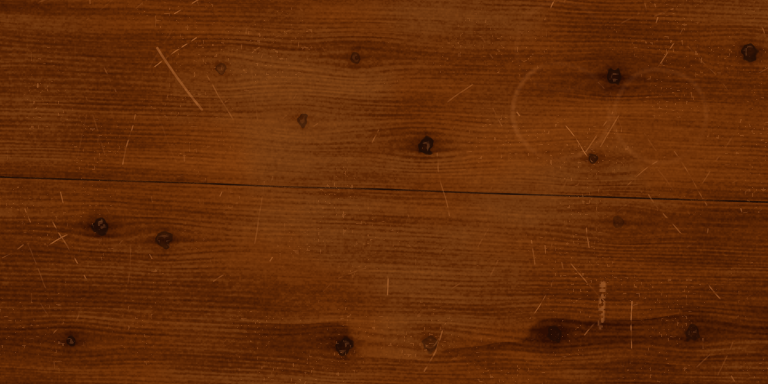
Give the GLSL for this texture, as a Shadertoy shader.

```glsl
// Two old varnished pine boards with fine grain, knots, scratches and faint cup rings.
const vec3 DEEP_BROWN = vec3(0.19, 0.055, 0.006);
const vec3 WARM_BROWN = vec3(0.400, 0.170, 0.016);
const vec3 AMBER = vec3(0.510, 0.245, 0.050);
const vec3 WORN_TINT = vec3(0.0, 0.022, 0.030);
const vec3 KNOT_BLACK = vec3(0.10, 0.04, 0.02);
const vec3 SCRATCH_TAN = vec3(0.74, 0.45, 0.23);
const float SEAM_HEIGHT = 0.54;
const float SEAM_SLOPE = -0.034;
const float GRAIN_LINES = 78.0;
const vec2 KNOT_CELL = vec2(0.34, 0.25);
const float KNOT_CHANCE = 0.6;
const int SCRATCHES = 150;

vec2 hash2(vec2 p) {
    vec3 q = fract(p.xyx * vec3(0.1031, 0.1030, 0.0973));
    q += dot(q, q.yzx + 33.33);
    return fract((q.xx + q.yz) * q.zy);
}

float noise(vec2 p) {
    vec2 i = floor(p), f = fract(p);
    f = f * f * (3.0 - 2.0 * f);
    return mix(mix(hash2(i).x, hash2(i + vec2(1, 0)).x, f.x),
               mix(hash2(i + vec2(0, 1)).x, hash2(i + vec2(1, 1)).x, f.x), f.y);
}

float fbm(vec2 p) {
    float sum = 0.0, amp = 0.5;
    for (int i = 0; i < 4; i++) {
        sum += amp * noise(p);
        p = p * 2.03 + 17.3;
        amp *= 0.5;
    }
    return sum / 0.9375;
}

float segment(vec2 p, vec2 a, vec2 b) {
    vec2 ab = b - a;
    return length(p - a - ab * clamp(dot(p - a, ab) / dot(ab, ab), 0.0, 1.0));
}

// x: knot body, y: dark surround, z: push on the grain, w: pale heart
vec4 knots(vec2 p) {
    vec4 sum = vec4(0.0);
    vec2 home = floor(p / KNOT_CELL);
    for (int j = -1; j <= 1; j++)
    for (int i = -1; i <= 1; i++) {
        vec2 cell = home + vec2(i, j);
        vec2 kind = hash2(cell + 71.0);
        if (kind.x > KNOT_CHANCE) continue;
        vec2 d = p - (cell + 0.2 + 0.6 * hash2(cell + 9.0)) * KNOT_CELL;
        float radius = mix(0.010, 0.023, kind.y);
        float r = length(d * vec2(1.1, 0.9)) / radius + 0.6 * (noise(p * 90.0) - 0.5);
        float strength = mix(0.35, 1.0, hash2(cell + 33.0).x);
        float body = smoothstep(1.1, 0.8, r) * mix(0.6, 1.0, smoothstep(0.2, 0.8, r)) * strength;
        float tail = exp(-dot(d * vec2(11.0, 90.0), d * vec2(11.0, 90.0)));
        sum.x = max(sum.x, body);
        sum.y += strength * (0.35 * exp(-0.35 * r * r) + 0.2 * tail);
        sum.z -= 0.6 * d.y * exp(-dot(d * vec2(9.0, 18.0), d * vec2(9.0, 18.0)));
        sum.w += body * smoothstep(0.75, 0.3, r) * smoothstep(0.5, 0.75, noise(p * 140.0));
    }
    return sum;
}

float scratches(vec2 p, float aspect, float px) {
    float sum = 0.0;
    vec2 bent = p + 0.012 * (vec2(noise(p * 13.0), noise(p * 13.0 + 50.0)) - 0.5);
    float gaps = smoothstep(0.2, 0.7, noise(p * 75.0));
    for (int i = 0; i < SCRATCHES; i++) {
        vec2 seed = vec2(float(i), 5.0);
        vec2 start = hash2(seed) * vec2(aspect, 1.0);
        vec2 h = hash2(seed + 40.0), k = hash2(seed + 90.0);
        float angle = mix(0.3, 2.4, h.x);
        float span = 0.01 + 0.16 * h.y * h.y * h.y;
        float d = segment(bent, start, start + span * vec2(cos(angle), sin(angle)));
        float line = smoothstep(0.0006 + px, 0.0003, d);
        sum = max(sum, line * mix(0.10, 0.6, k.x * k.x));
    }
    return sum * gaps;
}

float cupRing(vec2 p, vec2 centre, float radius) {
    float d = abs(length(p - centre) - radius + 0.008 * (noise(p * 12.0) - 0.5));
    float patches = smoothstep(0.3, 0.65, fbm(p * 6.0 + centre * 9.0));
    return smoothstep(0.010, 0.001, d) * patches * mix(0.5, 1.0, noise(p * 100.0));
}

void mainImage(out vec4 fragColor, in vec2 fragCoord) {
    float px = 1.0 / iResolution.y, aspect = iResolution.x * px;
    vec2 p = fragCoord * px;
    float seam = p.y - SEAM_HEIGHT - SEAM_SLOPE * p.x + 0.004 * (noise(vec2(p.x * 4.0, 2.0)) - 0.5);
    float lower = smoothstep(px, -px, seam);
    vec4 knot = knots(p);

    // Grain runs along the seam and bends around the knots
    float across = seam + knot.z + 0.03 * (fbm(vec2(p.x * 1.3, seam * 4.0 + lower * 20.0)) - 0.5);
    float lines = 0.5 + 0.5 * sin(6.2832 * (across * GRAIN_LINES + 2.5 * noise(vec2(p.x, across * 9.0))));
    float fibre = noise(vec2(p.x * 8.0, across * 230.0)) - 0.5;
    float streak = fbm(vec2(p.x * 1.2, across * 22.0 + lower * 40.0)) - 0.5;
    float blotch = fbm(p * vec2(3.0, 5.0) + 7.0) - 0.5;
    float speckle = noise(p * 240.0) + noise(p * vec2(110.0, 170.0) + 60.0) - 1.0;
    float lineFade = mix(0.25, 1.0, smoothstep(0.15, 0.65, noise(vec2(p.x * 2.5, across * 12.0))));

    // Long nested flame figure low on the lower board
    float contour = fract(4.0 * fbm(vec2(p.x * 1.1, across * 7.0 + 3.0)));
    float flameZone = exp(-pow((p.y - 0.13) / 0.07, 2.0)) * smoothstep(0.3, 0.9, p.x);
    float flame = flameZone * smoothstep(0.1, 0.85, contour) * smoothstep(1.0, 0.92, contour);

    float tone = 0.64 + 0.17 * (lines - 0.5) * lineFade + 0.20 * fibre + 0.42 * streak
               + 0.42 * blotch + 0.16 * speckle - 0.38 * flame - knot.y;
    vec2 edge = p / vec2(aspect, 1.0) - 0.5;
    tone = clamp(tone + 0.05 - 0.4 * dot(edge, edge), 0.0, 1.0);
    vec3 color = mix(DEEP_BROWN, WARM_BROWN, clamp(tone / 0.6, 0.0, 1.0));
    color = mix(color, AMBER, clamp((tone - 0.57) / 0.43, 0.0, 1.0));
    float worn = smoothstep(0.40, 0.68, fbm(p * vec2(2.5, 4.0) + 31.0) + 0.1 * lower);
    color += WORN_TINT * worn * smoothstep(0.45, 0.75, tone);

    // Knots and the gap between the boards
    color = mix(color, KNOT_BLACK, 0.85 * knot.x);
    color = mix(color, SCRATCH_TAN, 0.45 * clamp(knot.w, 0.0, 1.0));
    color = mix(color, AMBER, 0.35 * smoothstep(0.005, 0.0, abs(seam + 0.006)));
    float gap = smoothstep(0.0012 + px, 0.0004, abs(seam));
    color = mix(color, KNOT_BLACK, gap * mix(0.4, 0.95, noise(vec2(p.x * 12.0, 4.0))));

    // Wear: cup rings, fine scratches, one gouge, a rubbed patch and flecks
    float rings = cupRing(p, vec2(1.46, 0.71), 0.125) + 0.6 * cupRing(p, vec2(1.72, 0.70), 0.12)
                + 0.5 * cupRing(p, vec2(1.46, 0.88), 0.115);
    vec2 bow = vec2(0.05 * (p.y - 0.72) * (0.88 - p.y) / 0.08, 0.0);
    float gouge = segment(p + bow, vec2(0.41, 0.875), vec2(0.525, 0.715));
    float rub = segment(p, vec2(1.565, 0.15), vec2(1.57, 0.26));
    float wear = scratches(p, aspect, px) + 0.26 * rings;
    wear = max(wear, 0.6 * smoothstep(0.0025 + px, 0.001, gouge) * mix(0.6, 1.0, noise(p * 120.0)));
    wear = max(wear, 0.5 * smoothstep(0.012, 0.004, rub) * smoothstep(0.3, 0.65, noise(p * 160.0)));
    float flecks = smoothstep(0.84, 0.95, noise(p * 170.0 + 8.0)) * smoothstep(0.45, 0.65, fbm(p * 8.0));
    wear = max(wear, 0.3 * flecks);
    color = mix(color, SCRATCH_TAN, clamp(wear, 0.0, 0.8));
    fragColor = vec4(color, 1.0);
}
```
